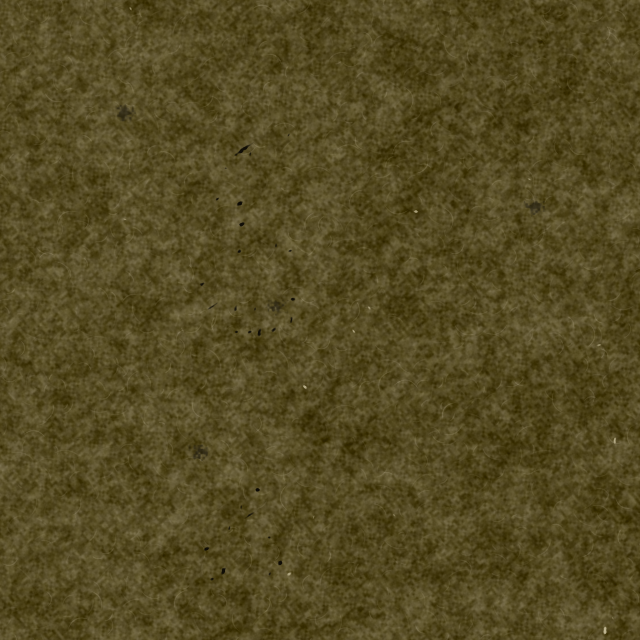
This texture is drawn by a Shadertoy shader. Its source:

```glsl
#define PAPER vec3(0.332, 0.291, 0.133)
#define TONE_AXIS vec3(1.0, 1.0, 1.1)
#define SOOT vec3(0.045, 0.035, 0.015)
#define CHALK vec3(0.76, 0.72, 0.58)
#define GRAIN 0.068
#define MOTTLE 0.047
#define FIBRE_GAIN 0.065
#define FIBRE_WIDTH 0.0011
#define SOOT_COUNT 30
#define CHALK_COUNT 14
#define BLOTCH_COUNT 4

vec2 hash22(vec2 p) {
    vec3 q = fract(vec3(p.xyx) * vec3(0.1031, 0.1030, 0.0973));
    q += dot(q, q.yzx + 33.33);
    return fract((q.xx + q.yz) * q.zy);
}

// Value noise in -1..1
float noise(vec2 p) {
    vec2 i = floor(p), f = fract(p);
    f = f * f * (3.0 - 2.0 * f);
    float a = hash22(i).x, b = hash22(i + vec2(1, 0)).x;
    float c = hash22(i + vec2(0, 1)).x, d = hash22(i + vec2(1, 1)).x;
    return 2.0 * mix(mix(a, b, f.x), mix(c, d, f.x), f.y) - 1.0;
}

mat2 rotation(float angle) {
    float c = cos(angle), s = sin(angle);
    return mat2(c, -s, s, c);
}

// One faint curved hair per cell, neighbours included
float fibres(vec2 uv, float cells, float seed, float pixel) {
    vec2 p = uv * cells, home = floor(p);
    float width = max(FIBRE_WIDTH, 0.6 * pixel) * cells;
    float sum = 0.0;
    for (int y = -1; y <= 1; y++)
    for (int x = -1; x <= 1; x++) {
        vec2 cell = home + vec2(x, y);
        vec2 place = hash22(cell + seed);
        vec2 shape = hash22(cell + seed + 71.0);
        vec2 q = rotation(6.2832 * shape.x) * (p - cell - place);
        q.y += (shape.y - 0.5) * 2.2 * q.x * q.x;
        float reach = mix(0.2, 0.6, place.y);
        float body = 1.0 - smoothstep(0.3 * width, 1.5 * width, abs(q.y));
        float ends = 1.0 - smoothstep(0.6 * reach, reach, abs(q.x));
        sum += body * ends * shape.y * shape.y;
    }
    return sum;
}

// Coverage of a ragged, elongated fleck
float fleck(vec2 offset, float angle, vec2 radius, float ragged, float soft) {
    vec2 q = rotation(angle) * offset / radius;
    float edge = (length(q) - 1.0 + 0.45 * ragged) * min(radius.x, radius.y);
    return 1.0 - smoothstep(-soft, soft, edge);
}

void mainImage(out vec4 fragColor, in vec2 fragCoord) {
    float pixel = 1.0 / min(iResolution.x, iResolution.y);
    vec2 uv = fragCoord * pixel;
    float soft = max(0.0009, 0.7 * pixel);

    // Paper tone: broad drift, cloudy pulp and fine grain
    float tone = 0.012 * (0.5 - uv.x) + 0.012 * noise(uv * 6.0 + 3.0);
    tone += 0.020 * noise(rotation(0.4) * uv * 17.0 + 40.0);
    tone += MOTTLE * noise(rotation(0.9) * uv * vec2(42.0, 50.0) + 90.0);
    tone += MOTTLE * noise(rotation(0.3) * uv * vec2(98.0, 115.0) + 150.0);
    tone += GRAIN * noise(rotation(0.7) * uv * 235.0 + 310.0);
    tone += 0.25 * GRAIN * noise(rotation(1.2) * uv * 420.0 + 520.0);

    // Pale hairs in the pulp
    tone += FIBRE_GAIN * fibres(uv, 27.0, 11.0, pixel);
    tone += FIBRE_GAIN * fibres(uv + 0.37, 41.0, 57.0, pixel);

    vec3 color = PAPER + TONE_AXIS * tone;
    color.b += 0.014 * noise(uv * 140.0 + 700.0);

    float ragged = noise(uv * 260.0 + 17.0);

    // Soft dark stains
    for (int i = 0; i < BLOTCH_COUNT; i++) {
        vec2 place = hash22(vec2(float(i) * 7.3 + 2.0, 19.0));
        float stain = fleck(uv - place, 0.0, vec2(0.010, 0.008), 2.0 * ragged, 0.006);
        color = mix(color, SOOT, 0.5 * stain);
    }

    // Soot flecks gathered in two bands, a few drawn out into streaks
    for (int i = 0; i < SOOT_COUNT; i++) {
        float id = float(i);
        vec2 place = hash22(vec2(id * 3.7 + 5.0, 83.0));
        vec2 shape = hash22(vec2(id * 5.1 + 9.0, 131.0));
        vec2 band = i % 3 == 0 ? vec2(0.08, 0.24) : vec2(0.48, 0.79);
        vec2 center = vec2(mix(0.31, 0.47, place.x), mix(band.x, band.y, place.y));
        float size = mix(0.0012, 0.0032, shape.x * shape.x);
        float stretch = i % 10 == 1 ? 5.0 : 1.0 + shape.y;
        float angle = i % 10 == 1 ? 0.6 : 0.6 + 2.0 * (shape.y - 0.5);
        float mask = fleck(uv - center, angle, size * vec2(stretch, 0.9), ragged, soft);
        color = mix(color, SOOT, mask * mix(0.7, 1.0, shape.x));
    }

    // Sparse chalky flecks
    for (int i = 0; i < CHALK_COUNT; i++) {
        float id = float(i);
        vec2 place = hash22(vec2(id * 4.3 + 1.0, 211.0));
        vec2 shape = hash22(vec2(id * 6.7 + 3.0, 257.0));
        float size = mix(0.0009, 0.0026, shape.x * shape.x);
        float mask = fleck(uv - place, 6.2832 * shape.y, size * vec2(1.8, 1.0), ragged, soft);
        color = mix(color, CHALK, mask * mix(0.5, 1.0, shape.x));
    }

    fragColor = vec4(clamp(color, 0.0, 1.0), 1.0);
}
```
